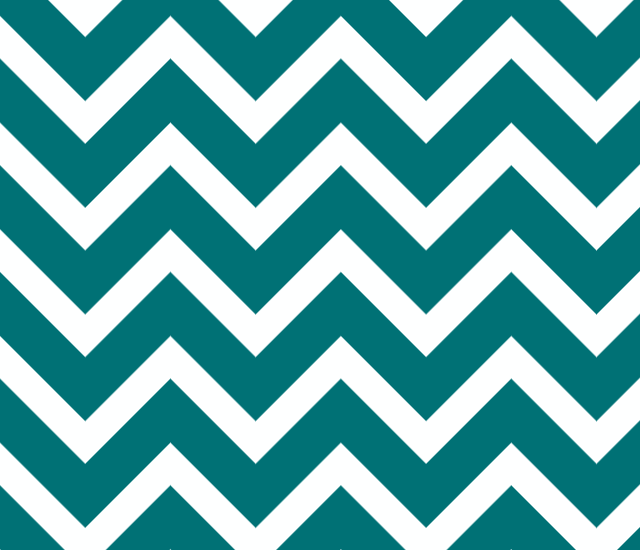
Reproduce this pattern procedurally as a WebGL 1 fragment shader.

```glsl
precision highp float;
// Teal and white chevron stripes with sharp 45 degree zigzags.

uniform vec2 u_resolution;

// Lengths are in canvas widths, measured from the top left corner.
const vec3 TEAL = vec3(0.0, 0.443, 0.459);
const vec3 WHITE = vec3(0.995, 1.0, 1.0);
const float ZIGZAG_PERIOD = 0.2663;  // peak to peak
const float ZIGZAG_SLOPE = 1.0;      // drop per unit across
const float ROW_PERIOD = 0.1667;     // stripe to stripe
const float WHITE_SHARE = 0.4;       // white part of each row
const float FIRST_PEAK = 0.0248;     // top of the first full white stripe
const float EDGE_PIXELS = 1.4;       // width of the soft edge

// Triangle wave: zero at each peak, growing down to the valleys.
float zigzagDrop(float x) {
  float fromPeak = abs(fract(x / ZIGZAG_PERIOD + 0.5) - 0.5) * ZIGZAG_PERIOD;
  return fromPeak * ZIGZAG_SLOPE;
}

// Signed distance to the nearest white stripe, negative inside it.
float stripeDistance(vec2 p) {
  float row = (p.y - FIRST_PEAK - zigzagDrop(p.x)) / ROW_PERIOD;
  float fromCentre = abs(fract(row - 0.5 * WHITE_SHARE + 0.5) - 0.5);
  float vertical = (fromCentre - 0.5 * WHITE_SHARE) * ROW_PERIOD;
  return vertical / sqrt(1.0 + ZIGZAG_SLOPE * ZIGZAG_SLOPE);
}

void main() {
  vec2 p = vec2(gl_FragCoord.x, u_resolution.y - gl_FragCoord.y) / u_resolution.x;
  float edge = EDGE_PIXELS / u_resolution.x;
  float white = clamp(0.5 - stripeDistance(p) / edge, 0.0, 1.0);
  gl_FragColor = vec4(mix(TEAL, WHITE, white), 1.0);
}
```
